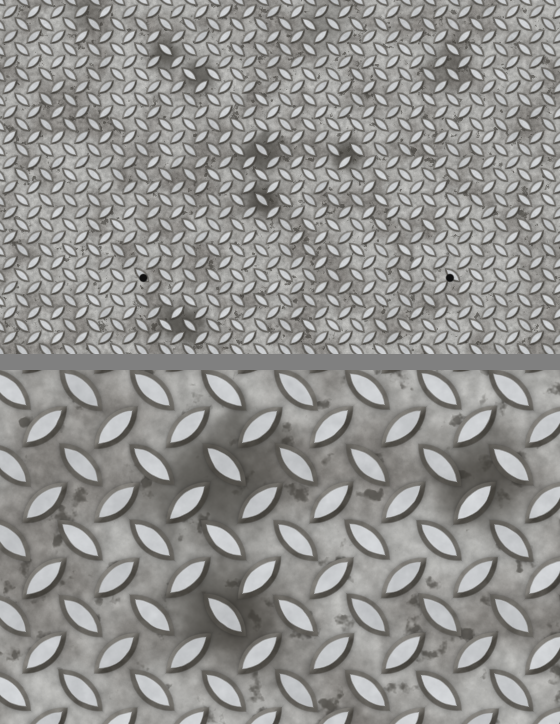
Top, the full canvas; bottom, a detail of the centre.
Write a Shadertoy shader that draws this texture.

```glsl
// Worn steel tread plate: two interleaved lattices of raised lens-shaped studs
// leaning opposite ways. Studs are vesica distance functions with shaded flanks
// and bright worn tops; layered value noise adds mottling, scratches and grime.

#define REPEATS vec2(23.4, 14.11)    // stud pairs across and down
#define PHASE vec2(-0.08, 0.145)     // lattice offset in repeats
#define STUD vec2(0.0283, 0.0124)    // half length, half width (canvas heights)
#define BEVEL 0.0044                 // width of the sloping flank
#define TILT 0.75                    // stud lean in radians
#define GRIME 0.72                   // strength of the dark stains
#define GRAIN 0.13                   // strength of the fine surface noise
#define HOLE_RADIUS 0.0112

const vec3 STEEL_LIGHT = vec3(0.70, 0.70, 0.69);
const vec3 STEEL_DARK = vec3(0.53, 0.52, 0.505);
const vec3 FLANK_LIT = vec3(0.50, 0.49, 0.47);
const vec3 FLANK_SHADE = vec3(0.29, 0.28, 0.26);
const vec3 WORN_TOP = vec3(0.79, 0.80, 0.81);
const vec3 DIRT = vec3(0.23, 0.22, 0.20);

// Stains: centre, radius, strength
const vec4 STAINS[10] = vec4[10](
    vec4(0.733, 0.562, 0.060, 1.0), vec4(0.738, 0.438, 0.055, 1.0),
    vec4(0.471, 0.843, 0.050, 0.9), vec4(0.562, 0.785, 0.045, 0.9),
    vec4(0.979, 0.562, 0.048, 0.9), vec4(0.517, 0.085, 0.062, 1.0),
    vec4(0.909, 0.926, 0.070, 0.5), vec4(1.264, 0.818, 0.070, 0.5),
    vec4(0.248, 0.967, 0.055, 0.5), vec4(1.304, 0.386, 0.011, 1.3));

float hash(vec2 p) {
    return fract(sin(dot(p, vec2(12.9898, 78.233))) * 43758.5453);
}

float noise(vec2 p) {
    vec2 i = floor(p), f = fract(p);
    f = f * f * (3.0 - 2.0 * f);
    return mix(mix(hash(i), hash(i + vec2(1, 0)), f.x),
               mix(hash(i + vec2(0, 1)), hash(i + vec2(1, 1)), f.x), f.y);
}

float fbm(vec2 p) {
    float sum = 0.0, amp = 0.5;
    for (int i = 0; i < 4; i++) {
        sum += amp * noise(p);
        p = mat2(1.6, 1.2, -1.2, 1.6) * p + 7.3;
        amp *= 0.5;
    }
    return sum / 0.9375;
}

// Lens with its long axis on x; half length and half width in s
float lens(vec2 p, vec2 s) {
    float radius = dot(s, s) / (2.0 * s.y);
    return length(vec2(p.x, abs(p.y) + radius - s.y)) - radius;
}

float grimeAt(vec2 p) {
    float grime = 0.0, ragged = 0.55 + 0.9 * fbm(p * 28.0);
    for (int i = 0; i < 10; i++) {
        float r = length(p - STAINS[i].xy) * ragged / STAINS[i].z;
        grime = max(grime, STAINS[i].w * exp(-r * r * r));
    }
    return GRIME * grime;
}

void mainImage(out vec4 fragColor, in vec2 fragCoord) {
    vec2 p = fragCoord / iResolution.y;
    float px = 1.0 / iResolution.y;
    vec2 cellSize = vec2(iResolution.x / iResolution.y, 1.0) / REPEATS;

    // Bare plate: broad mottling, fine grain and small dark flecks
    float mottle = fbm(p * 14.0);
    float grain = fbm(p * 110.0) - 0.5;
    vec3 color = mix(STEEL_DARK, STEEL_LIGHT, smoothstep(0.2, 0.68, mottle));
    color += 1.6 * GRAIN * grain;
    float flecks = smoothstep(0.66, 0.82, fbm(p * 60.0 + 31.0) + 0.15 * (0.5 - mottle));
    color = mix(color, DIRT, 0.6 * flecks);
    float grime = grimeAt(p);
    color = mix(color, DIRT, min(grime, 1.0));

    // Two lattices of studs, mirrored and offset by half a repeat
    for (int k = 0; k < 2; k++) {
        vec2 grid = p / cellSize - PHASE - 0.5 * float(k);
        vec2 id = floor(grid + 0.5);
        float seed = hash(id + 17.0 * float(k));
        vec2 q = (grid - id) * cellSize + 0.0012 * (vec2(seed, fract(seed * 37.0)) - 0.5);
        float angle = (k == 0 ? -TILT : TILT) + 0.08 * (seed - 0.5);
        vec2 axis = vec2(cos(angle), sin(angle));
        vec2 side = vec2(-axis.y, axis.x);
        vec2 local = vec2(dot(q, axis), dot(q, side));
        float d = lens(local, STUD);

        // Dirt gathered around the foot
        color *= 1.0 - 0.22 * exp(-max(d, 0.0) / 0.0022);

        // Flank lit from the upper left
        float lit = dot(side, vec2(-0.5, 0.85)) * clamp(local.y / 0.003, -1.0, 1.0);
        vec3 flank = mix(FLANK_SHADE, FLANK_LIT, 0.5 + 0.5 * lit) + GRAIN * grain;
        flank = mix(flank, DIRT, 0.6 * min(grime, 1.0));
        color = mix(color, flank, smoothstep(px, -px, d));

        // Polished top, nudged towards the light, with uneven wear
        vec2 nudged = local - 0.0007 * vec2(0.0, dot(side, vec2(-0.5, 0.85)));
        float top = lens(nudged, STUD) + BEVEL + 0.0012 * grain;
        vec3 face = WORN_TOP * (0.95 + 0.09 * seed) + 0.7 * GRAIN * grain;
        color = mix(color, face, smoothstep(px, -px, top));
    }

    // Pair of drilled holes
    for (int i = 0; i < 2; i++) {
        float d = length(p - vec2(0.405 + 0.866 * float(i), 0.215)) - HOLE_RADIUS;
        color = mix(color, vec3(0.06), smoothstep(px, -px, d));
    }

    fragColor = vec4(clamp(color, 0.0, 1.0), 1.0);
}
```
